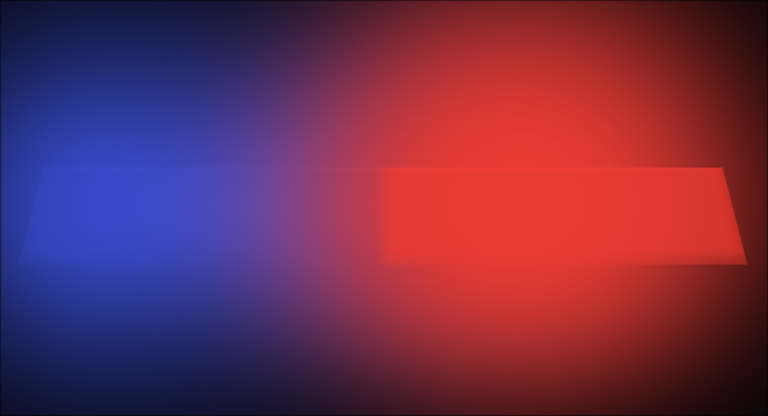
This background is drawn by a Shadertoy shader. Its source:

```glsl
// A long bevelled light bar glowing blue on the left and red on the right.
// Two stretched exponential glows fill the dark backdrop; a trapezoid built
// from four edge distances lifts them inside the bar.

// Glow with separate reach on each side: (left, right, below, above)
float glow(vec2 offset, vec4 reach, float power) {
    vec2 side = step(0.0, offset);
    vec2 q = offset / vec2(mix(reach.x, reach.y, side.x), mix(reach.z, reach.w, side.y));
    return exp(-pow(dot(q, q), power));
}

void mainImage(out vec4 fragColor, in vec2 fragCoord) {
    vec2 uv = fragCoord / iResolution.xy;
    vec2 p = uv * vec2(1.842, 1.0);
    float aa = 1.2 / iResolution.y;

    // Ambient light from the two lamps
    float blue = glow(p - vec2(0.25, 0.51), vec4(0.43, 0.75, 0.43, 0.43), 1.0);
    float red = glow(p - vec2(1.25, 0.51), vec4(0.58, 0.58, 0.48, 0.55), 1.5);

    // Signed distances inside the slanted bar
    float rise = p.y - 0.364;
    float leftEdge = (p.x - 0.043 - 0.269 * rise) * 0.966;
    float rightEdge = (1.793 - 0.259 * rise - p.x) * 0.968;
    float topEdge = 0.597 - p.y;
    float inside = min(min(leftEdge, rightEdge), min(topEdge, rise));
    float bar = smoothstep(-aa, aa, inside);

    // Bar lenses: a crisp start for red, a soft fade for blue
    float redLens = smoothstep(0.895, 0.945, p.x);
    float blueLens = 1.0 - smoothstep(0.2, 0.65, p.x);
    float lowerBevel = smoothstep(0.0, 0.04, rise);
    float endBevel = smoothstep(0.0, 0.045, min(leftEdge, rightEdge));
    float lift = bar * mix(0.55, 1.0, lowerBevel) * mix(0.8, 1.0, endBevel);
    red = mix(red, 1.0, 0.78 * lift * redLens);
    blue = mix(blue, 1.0, 0.42 * lift * blueLens);

    // Red overpowers blue where they meet
    vec3 color = vec3(0.012, 0.01, 0.018)
               + vec3(0.90, 0.22, 0.175) * red
               + vec3(0.20, 0.28, 0.77) * blue * (1.0 - red * red);

    // Thin sheen along the right bevel and the top rim
    float sheen = smoothstep(0.0, 0.012, rightEdge) * (1.0 - smoothstep(0.018, 0.05, rightEdge));
    color += bar * sheen * vec3(0.045, 0.0, -0.01);
    color *= 1.0 + 0.03 * bar * (1.0 - smoothstep(0.0, 0.012, topEdge));

    // Dark hairline frame
    vec2 border = min(p, vec2(1.842, 1.0) - p);
    color *= mix(0.5, 1.0, smoothstep(0.0, 0.005, min(border.x, border.y)));
    fragColor = vec4(clamp(color, 0.0, 1.0), 1.0);
}
```
